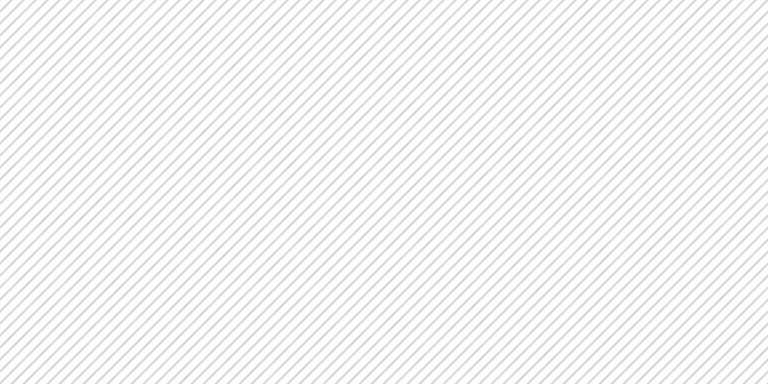
A WebGL 2 fragment shader for this pattern:

```glsl
#version 300 es
precision highp float;
// Fine pale grey diagonal stripes with faint mottling, on a near-white ground.

uniform vec2 u_resolution;
out vec4 fragColor;

const vec3 GROUND = vec3(0.994);
const vec3 STRIPE = vec3(0.843);
const float REPEATS_DOWN = 32.0;   // twice as many across a 2:1 canvas
const float STRIPE_SHARE = 0.245;  // stripe width as a share of one repeat
const float PHASE_SHIFT = 0.031;   // sideways offset in repeats
const float MOTTLE_CELLS = 22.0;   // noise cells down the canvas
const float MOTTLE_DEPTH = 0.25;

// Pseudo-random unit vector for a lattice point.
vec2 gradientAt(vec2 cell) {
    float h = fract(sin(dot(cell, vec2(127.1, 311.7))) * 43758.5);
    float angle = 6.28318 * h;
    return vec2(cos(angle), sin(angle));
}

// Gradient noise, roughly -0.7 to 0.7.
float gradientNoise(vec2 p) {
    vec2 cell = floor(p);
    vec2 f = p - cell;
    vec2 blend = f * f * f * (f * (f * 6.0 - 15.0) + 10.0);
    vec2 e = vec2(1.0, 0.0);
    float a = dot(gradientAt(cell), f);
    float b = dot(gradientAt(cell + e.xy), f - e.xy);
    float c = dot(gradientAt(cell + e.yx), f - e.yx);
    float d = dot(gradientAt(cell + e.xx), f - e.xx);
    return mix(mix(a, b, blend.x), mix(c, d, blend.x), blend.y);
}

// Signed distance, in repeats, from the nearest stripe's edge.
float stripeDistance(float phase, float share) {
    float fromCentre = abs(fract(phase + 0.5) - 0.5);
    return fromCentre - 0.5 * share;
}

// Box-filtered coverage of an edge over a footprint of the given width.
float coverage(float dist, float footprint) {
    return clamp(0.5 - dist / footprint, 0.0, 1.0);
}

void main() {
    // Canvas height is one unit.
    vec2 p = gl_FragCoord.xy / u_resolution.y;

    // The phase is constant along 45 degree lines.
    float phase = (p.x - p.y) * REPEATS_DOWN + PHASE_SHIFT;

    // One horizontal pixel step expressed in repeats.
    float footprint = REPEATS_DOWN / u_resolution.y;
    float ink = coverage(stripeDistance(phase, STRIPE_SHARE), footprint);

    // Uneven ink along the stripes.
    ink *= 1.0 + MOTTLE_DEPTH * gradientNoise(p * MOTTLE_CELLS);

    fragColor = vec4(mix(GROUND, STRIPE, ink), 1.0);
}
```
